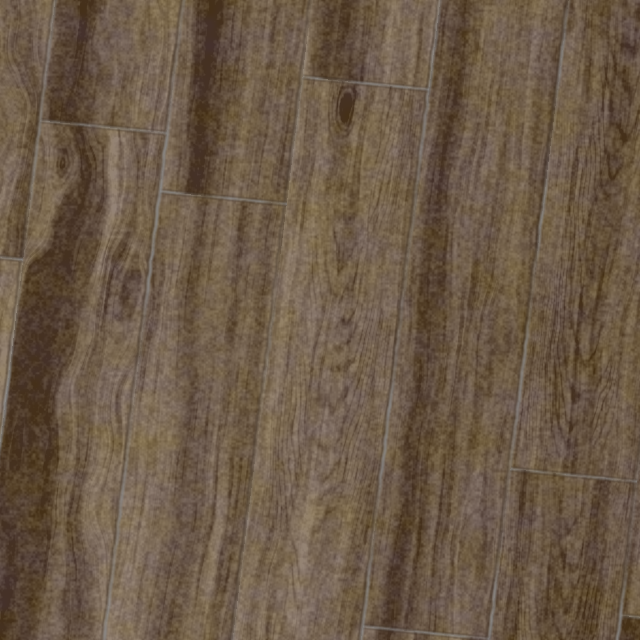
Give the GLSL for this texture, as a WebGL 1 fragment shader.

```glsl
precision highp float;
// Brown wood-look floor: long, slightly leaning planks with staggered ends.
// Stretched noise makes the grain, parabolic rings the arches and elliptic
// rings the knots; a thin, unevenly worn pale grout line parts the boards.
uniform vec2 u_resolution;

const float PLANK_WIDTH = 0.2005;
const float PLANK_LENGTH = 1.25;
const float LEAN = 0.124;
const float END_TILT = 0.1;
const vec3 DARK = vec3(0.27, 0.19, 0.115);
const vec3 BROWN = vec3(0.435, 0.362, 0.28);
const vec3 LIGHT = vec3(0.58, 0.51, 0.42);
const vec3 GROUT = vec3(0.54, 0.54, 0.54);
const vec3 SHADOW = vec3(0.24, 0.19, 0.15);

float hash(vec2 p) {
  vec3 q = fract(vec3(p.xyx) * 0.1031);
  q += dot(q, q.yzx + 33.33);
  return fract((q.x + q.y) * q.z);
}

float noise(vec2 p) {
  vec2 i = floor(p), f = fract(p);
  f = f * f * (3.0 - 2.0 * f);
  return mix(mix(hash(i), hash(i + vec2(1.0, 0.0)), f.x),
             mix(hash(i + vec2(0.0, 1.0)), hash(i + 1.0), f.x), f.y);
}

float fbm(vec2 p) {
  float sum = 0.0, amp = 0.53;
  for (int i = 0; i < 4; i++) {
    sum += amp * noise(p);
    p = p * 2.03 + 17.3;
    amp *= 0.5;
  }
  return sum;
}

float bell(float x, float width) { return exp(-x * x / (width * width)); }

// Height at which a plank ends
float endHeight(float plank) {
  if (plank < -1.5) return 0.598;
  if (plank < -0.5) return 0.818;
  if (plank < 0.5) return 0.726;
  if (plank < 1.5) return 0.927;
  if (plank < 2.5) return 0.078;
  return plank < 3.5 ? 0.347 : 0.135;
}

// Knot centre, radius and darkness
vec4 knotAt(int i) {
  if (i == 0) return vec4(0.540, 0.831, 0.012, 0.80);
  if (i == 1) return vec4(0.098, 0.746, 0.014, 0.50);
  if (i == 2) return vec4(0.197, 0.538, 0.024, 0.34);
  return i == 3 ? vec4(0.790, 0.480, 0.025, 0.18) : vec4(0.745, 0.140, 0.022, 0.15);
}

// x: sideways bend of the grain, y: darkening
vec2 knots(vec2 p) {
  vec2 sum = vec2(0.0);
  for (int i = 0; i < 5; i++) {
    vec4 knot = knotAt(i);
    vec2 d = p - knot.xy;
    d.x -= LEAN * d.y;
    float e = length(d / vec2(1.0, 2.3)) / knot.z;
    e += 0.7 * (fbm(p * vec2(70.0, 35.0)) - 0.5);
    float ring = 0.5 + 0.5 * sin(e * 12.0);
    sum.x -= d.x / PLANK_WIDTH * 0.7 * exp(-0.3 * e * e);
    sum.y += knot.w * (exp(-2.0 * e * e) + 0.5 * ring * exp(-0.4 * e * e));
  }
  return sum;
}

// Nested arches opening upward along the middle of a board
float arches(float across, float along, float seed) {
  float d = across - 0.5 + 0.14 * (noise(vec2(along * 4.0, seed)) - 0.5);
  float wobble = fbm(vec2(across * 6.0, along * 9.0) + seed);
  float ring = 0.5 + 0.5 * sin(6.2832 * (20.0 * (along - 2.6 * d * d) + 2.6 * wobble));
  float patchy = smoothstep(0.3, 0.65, noise(vec2(across * 7.0, along * 8.0) + seed));
  return ring * ring * ring * bell(d, 0.36) * (0.2 + 0.8 * patchy);
}

// Brightness of the wood, 0 dark to 1 light
float woodTone(vec2 p, float across, float along, float plank, float upper) {
  float seed = 40.0 * hash(vec2(plank + 9.0, upper + 3.0));
  float arched = step(0.5, mod(plank, 2.0)) * step(0.5, plank) * (1.0 - upper * step(plank, 1.5));
  float wavy = plank < -0.5 ? 0.75 : 0.22;
  vec2 knot = knots(p);
  float w = across + knot.x + wavy * (fbm(vec2(across * 1.5, along * 2.8) + seed) - 0.5);
  float band = fbm(vec2(w * 4.5, along * 0.7) + seed);
  float fibre = fbm(vec2(w * 26.0, along * 5.0) + seed);
  float stroke = smoothstep(0.58, 0.85, noise(vec2(w * 38.0, along * 13.0) + seed));
  float tone = 0.62 + 1.1 * (band - 0.5) * (1.0 - 0.5 * arched);
  tone += 0.55 * (fibre - 0.5) - 0.16 * stroke;
  // Dark heartwood streak on the straight-grained boards
  float centre = 0.21 + 0.2 * (1.0 - upper) * step(abs(plank), 0.5);
  float streak = bell(w - centre, 0.09) + 0.5 * bell(w - centre - 0.14, 0.05);
  tone -= 0.36 * streak * (1.0 - arched) * (0.5 + fibre);
  tone -= 0.3 * arches(across + knot.x, along, seed) * (0.15 + 0.85 * arched);
  return tone - knot.y + 0.08 * (hash(vec2(seed, plank + 20.0)) - 0.5);
}

float line(float dist, float halfWidth, float soft) {
  return 1.0 - smoothstep(halfWidth - soft, halfWidth + soft, dist);
}

void main() {
  vec2 p = gl_FragCoord.xy / u_resolution;
  float soft = 0.0018 + 0.5 / u_resolution.y;

  // Plank layout
  float u = (p.x - LEAN * p.y - 0.163) / PLANK_WIDTH;
  float plank = floor(u), across = fract(u);
  float along = p.y + END_TILT * p.x;
  float fromEnd = along - endHeight(plank);
  float upper = floor(fromEnd / PLANK_LENGTH) + 1.0;

  // Wood colour with a soft speckle and faint warm and cool patches
  float tone = woodTone(p, across, along, plank, upper);
  tone += 0.26 * (noise(p * 170.0) - 0.5) + 0.22 * (noise(p * 300.0 + 7.0) - 0.5);
  tone -= 0.13 * smoothstep(0.55, 1.0, p.x);
  tone = clamp(tone, 0.0, 1.0);
  vec3 color = mix(DARK, BROWN, min(tone * 2.0, 1.0));
  color = mix(color, LIGHT, max(tone * 2.0 - 1.0, 0.0));
  color += vec3(0.0, 0.004, 0.06) * (noise(p * 55.0 + 3.0) + noise(p * 16.0) - 0.9);

  // Worn grout and the dark edge beside it
  float seam = floor(u + 0.5);
  float side = (u - seam) * PLANK_WIDTH + 0.002 * (noise(vec2(along * 70.0, seam + 9.0)) - 0.5);
  float endDist = abs(mod(fromEnd + 0.5 * PLANK_LENGTH, PLANK_LENGTH) - 0.5 * PLANK_LENGTH);
  float wear = smoothstep(0.2, 0.75, noise(vec2(seam * 7.3 + 30.0, along * 8.0)));
  wear *= 0.55 + 0.45 * noise(vec2(seam * 3.1 + 50.0, along * 75.0));
  float faint = abs(seam - 1.0) < 0.5 ? 0.4 : 0.85;
  float edge = line(abs(side + 0.004), 0.002, soft) + line(abs(endDist - 0.003), 0.001, soft);
  color = mix(color, SHADOW, 0.4 * min(edge, 1.0));
  color = mix(color, GROUT, line(abs(side), 0.0024, soft) * faint * (0.22 + 0.78 * wear));
  float endWear = 0.25 + 0.55 * noise(vec2(u * 9.0, plank + 20.0));
  color = mix(color, GROUT, line(endDist, 0.0018, soft) * endWear);
  gl_FragColor = vec4(color, 1.0);
}
```
